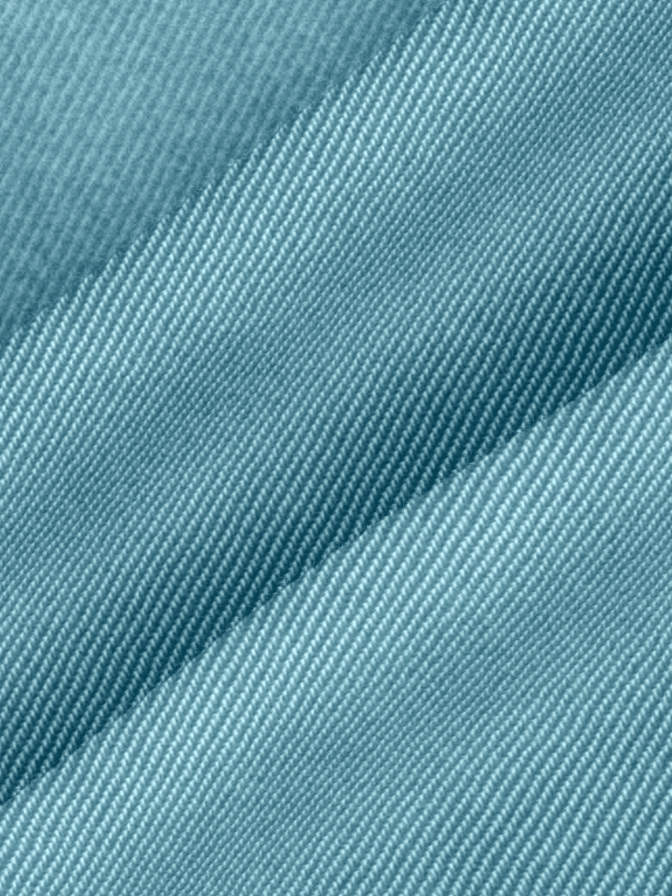
Write a WebGL 1 fragment shader that draws this texture.

```glsl
precision highp float;
// Teal ribbed knit cloth lying in soft diagonal folds.
uniform vec2 u_resolution;

const float TAU = 6.2831853;
const vec2 FOLD_DIR = vec2(0.8, 0.6);
const vec2 WALE_TILT = vec2(0.43, 0.903);
const float WALE_WIDTH = 0.0145;
const float STITCH_LENGTH = 0.0082;

float hash(vec2 p) {
  vec3 q = fract(vec3(p.xyx) * 0.1031);
  q += dot(q, q.yzx + 33.33);
  return fract((q.x + q.y) * q.z);
}

float noise(vec2 p) {
  vec2 i = floor(p);
  vec2 f = fract(p);
  f = f * f * (3.0 - 2.0 * f);
  return mix(mix(hash(i), hash(i + vec2(1.0, 0.0)), f.x),
             mix(hash(i + vec2(0.0, 1.0)), hash(i + 1.0), f.x), f.y);
}

float fbm(vec2 p) {
  float sum = 0.0;
  float amp = 0.5;
  for (int i = 0; i < 4; i++) {
    sum += amp * noise(p);
    p = p * 2.03 + 17.0;
    amp *= 0.5;
  }
  return sum;
}

float bell(float x, float centre, float width) {
  float k = (x - centre) / width;
  return exp(-k * k);
}

// Crest heights of the two folds.
float upperCrest(float x) { return 0.616 + 0.77 * x; }
float lowerCrest(float x) {
  float bow = sin(4.19 * x);
  return 0.1 + 0.7 * x + 0.022 * bow * bow;
}

// Cloth coordinates (across wales, along wales); the trough is foreshortened.
vec2 clothCoords(vec2 p, float depth, float squeeze) {
  float k = (depth - 0.20) / 0.07;
  float v = depth + squeeze * 0.07 * k / sqrt(1.0 + k * k);
  float t = dot(p, FOLD_DIR);
  vec2 cloth = vec2(dot(WALE_TILT, vec2(t, v)), dot(WALE_TILT.yx, vec2(t, -v)));
  return cloth + 0.003 * (vec2(noise(p * 22.0), noise(p * 22.0 + 40.0)) - 0.5);
}

// Signed relief of slanted stitches between dark grooves.
float knit(vec2 cloth, float stitchDepth) {
  float wale = cloth.x / WALE_WIDTH;
  float f = fract(wale) - 0.5;
  float ridge = cos(TAU * f) + 0.22 * cos(2.0 * TAU * f + 0.9);
  float phase = cloth.y / STITCH_LENGTH + 1.25 * abs(f + 0.14);
  phase += 0.4 * hash(vec2(floor(wale), 3.0));
  float body = smoothstep(-0.9, 0.5, ridge);
  return 0.85 * ridge + stitchDepth * cos(TAU * phase) * (0.2 + 0.8 * body);
}

// Lightness of a fold by its depth below the crest.
float foldLight(float depth, float shadowDepth) {
  float light = 0.43 + 0.17 * bell(depth, 0.07, 0.07);
  light -= 0.06 * bell(depth, 0.19, 0.05);
  light += 0.07 * bell(depth, 0.26, 0.05);
  light -= 0.12 * bell(depth, 0.0, 0.012);
  return light - 0.38 * smoothstep(shadowDepth - 0.17, shadowDepth, depth);
}

float foldTone(vec2 p, float depth, float shadowDepth) {
  vec2 cloth = clothCoords(p, depth, 0.8);
  float trough = bell(depth, 0.20, 0.08);
  float relief = knit(cloth, 0.62) * mix(0.36, 0.25, trough);
  return foldLight(depth, shadowDepth) + relief;
}

// Out-of-focus cloth behind the folds.
float backTone(vec2 p, float depth) {
  vec2 cloth = clothCoords(p, depth, 0.0);
  float light = 0.61 - 0.34 * exp(depth / 0.08);
  light -= 0.10 * smoothstep(0.2, 0.0, p.x) * smoothstep(1.0, 0.7, p.y);
  return light + 0.14 * knit(cloth, 0.15) + 0.22 * (fbm(cloth * vec2(60.0, 130.0)) - 0.47);
}

// Wispy fibres standing just above a crest.
float fuzz(vec2 p, float depth) {
  float strands = abs(noise(p * 150.0) - 0.5) + 0.4 * abs(noise(p * 310.0) - 0.5);
  return smoothstep(0.18, 0.0, strands) * exp(min(depth, 0.0) / 0.012);
}

vec3 tealRamp(float tone) {
  return mix(vec3(0.14, 0.36, 0.43), vec3(0.67, 0.86, 0.90), clamp(tone, -0.22, 1.2));
}

void main() {
  vec2 p = gl_FragCoord.xy / u_resolution.y;
  float ragged = 0.004 * (fbm(p * 95.0) - 0.47);
  float upper = 0.8 * (upperCrest(p.x) - p.y) + ragged;
  float lower = 0.8 * (lowerCrest(p.x) - p.y) + ragged;
  float blur = 0.0015 + 0.7 / u_resolution.y;

  // Stack the cloth from back to front.
  float tone = backTone(p, upper) + 0.26 * fuzz(p, upper);
  float middle = foldTone(p, upper, 0.42) + 0.34 * fuzz(p, lower);
  tone = mix(tone, middle, smoothstep(-blur, blur, upper));
  float front = foldTone(p, lower, 0.62) + 0.05;
  tone = mix(tone, front, smoothstep(-blur, blur, lower));

  // Broad light and yarn irregularity.
  tone += 0.16 * (fbm(p * 9.0) - 0.47);
  tone += 0.18 * (noise(p * 240.0) - 0.5) + 0.20 * (noise(p * 430.0 + 9.0) - 0.5);
  gl_FragColor = vec4(tealRamp(tone), 1.0);
}
```
